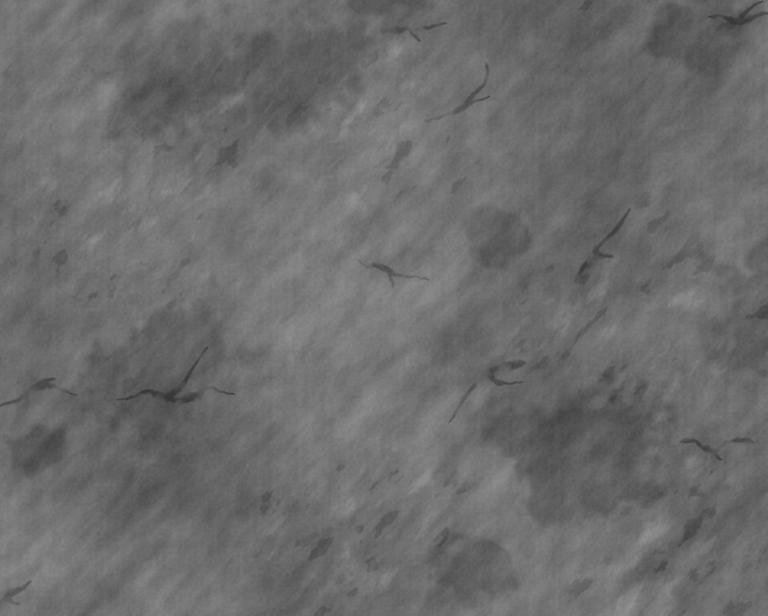
Reproduce this texture procedurally as a WebGL 1 fragment shader.

```glsl
precision highp float;
// Weathered grey plaster: soft clouds and slanted brush streaks from gradient
// noise, with scattered ragged stains, small dark flecks, branching cracks,
// and a faint vertical weave with fine grain on top.

uniform vec2 u_resolution;

#define BASE_GREY 0.437
#define STREAK_ANGLE 0.84
#define CLOUD_GAIN 0.095
#define STREAK_GAIN 0.075
#define MOTTLE_GAIN 0.055
#define GRAIN_GAIN 0.028
#define WEAVE_GAIN 0.016
#define STAIN_CELL 0.30
#define STAIN_DEPTH 0.085
#define CRACK_CELL 0.25
#define CRACK_DEPTH 0.13
#define FLECK_DEPTH 0.065

vec2 hash2(vec2 p) {
  vec3 h = fract(p.xyx * vec3(0.1031, 0.1030, 0.0973));
  h += dot(h, h.yzx + 33.33);
  return fract((h.xx + h.yz) * h.zy);
}

vec2 direction(float angle) {
  return vec2(cos(angle), sin(angle));
}

// Dot product of a lattice gradient with the offset from its corner
float corner(vec2 cell, vec2 offset) {
  return dot(direction(6.2832 * hash2(cell).x), offset);
}

float gradientNoise(vec2 p) {
  vec2 i = floor(p), f = fract(p);
  vec2 u = f * f * f * (f * (f * 6.0 - 15.0) + 10.0);
  vec2 e = vec2(1.0, 0.0);
  float low = mix(corner(i, f), corner(i + e, f - e), u.x);
  float high = mix(corner(i + e.yx, f - e.yx), corner(i + 1.0, f - 1.0), u.x);
  return mix(low, high, u.y);
}

float fbm(vec2 p) {
  float sum = 0.0, gain = 1.0;
  for (int i = 0; i < 4; i++) {
    sum += gain * gradientNoise(p);
    p = p * 2.03 + 17.3;
    gain *= 0.5;
  }
  return sum;
}

// Coordinates along and across a slanted axis
vec2 alongAcross(vec2 p, float angle) {
  vec2 d = direction(angle);
  return vec2(dot(p, d), dot(p, vec2(-d.y, d.x)));
}

// Soft ellipses with lobed edges, one possible stain per cell
float stains(vec2 p) {
  float ragged = 0.5 * fbm(p * 13.0) + 0.3 * gradientNoise(p * 42.0);
  vec2 home = floor(p / STAIN_CELL);
  float cover = 0.0;
  for (int y = -1; y <= 1; y++) {
    for (int x = -1; x <= 1; x++) {
      vec2 cell = home + vec2(float(x), float(y));
      vec2 place = hash2(cell + 11.0), kind = hash2(cell + 47.0);
      vec2 q = alongAcross(p - (cell + place) * STAIN_CELL, STREAK_ANGLE * kind.y);
      float radius = mix(0.045, 0.125, kind.y);
      float d = length(q / vec2(1.2, 0.85)) / radius + ragged;
      float stain = 1.0 - smoothstep(0.68, 1.12, d);
      cover = max(cover, stain * step(kind.x, 0.66) * mix(1.0, 0.65, place.x));
    }
  }
  return cover;
}

// Three tapering, crooked branches from a scattered centre
float cracks(vec2 p) {
  float pixel = 1.0 / u_resolution.y;
  float broken = smoothstep(-0.35, 0.15, gradientNoise(p * 34.0 + 5.0));
  vec2 bend = vec2(gradientNoise(p * 19.0), gradientNoise(p * 19.0 + 31.0));
  vec2 w = p + 0.020 * bend + 0.005 * gradientNoise(p * 75.0);
  vec2 home = floor(p / CRACK_CELL);
  float ink = 0.0;
  for (int y = -1; y <= 1; y++) {
    for (int x = -1; x <= 1; x++) {
      vec2 cell = home + vec2(float(x), float(y));
      vec2 place = hash2(cell + 83.0), kind = hash2(cell + 129.0);
      vec2 q = w - (cell + place) * CRACK_CELL;
      float present = step(kind.x, 0.55);
      for (int b = 0; b < 3; b++) {
        vec2 vary = hash2(cell + 7.0 * float(b) + 201.0);
        float angle = STREAK_ANGLE * (kind.y * 1.6 - 0.4) + 2.75 * float(b) + vary.x - 0.5;
        vec2 arm = direction(angle) * mix(0.025, 0.105, vary.y);
        float t = clamp(dot(q, arm) / dot(arm, arm), 0.0, 1.0);
        float d = length(q - arm * t);
        float width = mix(0.0065, 0.0015, t);
        float line = 1.0 - smoothstep(width * 0.3, width + 1.5 * pixel, d);
        float halo = 0.28 * exp(-d * d / 0.00022) * (1.0 - t);
        ink = max(ink, present * max(line * mix(0.4, 1.0, broken), halo));
      }
    }
  }
  return ink;
}

void main() {
  vec2 p = gl_FragCoord.xy / u_resolution.y;
  vec2 s = alongAcross(p + 0.015 * gradientNoise(p * 7.0), STREAK_ANGLE);

  // Clouds, streaks and mottling
  float grey = BASE_GREY + CLOUD_GAIN * fbm(p * 2.6 + 3.0);
  float brushed = smoothstep(-0.35, 0.4, fbm(p * 2.2 + 40.0));
  grey += STREAK_GAIN * fbm(s * vec2(4.0, 17.0)) * mix(0.4, 1.2, brushed);
  grey += MOTTLE_GAIN * fbm(s * vec2(19.0, 34.0) + 9.0);

  // Pale and dark flecks in patches
  float fleck = fbm(s * vec2(13.0, 29.0) + 60.0);
  float patchy = smoothstep(-0.05, 0.35, fbm(p * 3.2 + 70.0));
  grey += FLECK_DEPTH * patchy * smoothstep(0.12, 0.6, fleck);
  grey -= FLECK_DEPTH * mix(0.25, 1.0, patchy) * smoothstep(0.3, 0.5, -fleck);

  // Stains and cracks
  grey -= STAIN_DEPTH * stains(p);
  grey -= CRACK_DEPTH * cracks(p);

  // Weave and grain
  grey += WEAVE_GAIN * gradientNoise(vec2(p.x * 120.0, p.y * 4.0));
  grey += GRAIN_GAIN * gradientNoise(p * 190.0);
  gl_FragColor = vec4(vec3(clamp(grey, 0.22, 0.62)), 1.0);
}
```
